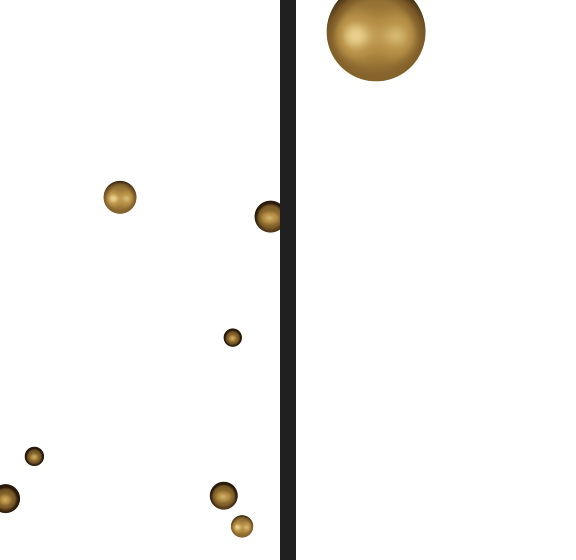
Left, the full canvas; right, a detail of the centre.
A WebGL 2 fragment shader for this background:

```glsl
#version 300 es
precision highp float;
// Seven brushed gold beads scattered on plain white, mostly near the side edges.
// Layered sines place and size each bead; every disc is shaded as a sphere
// with twin soft lamps and a dark rim. Lengths are in canvas widths.

uniform vec2 u_resolution;
out vec4 fragColor;

const int BEAD_COUNT = 7;

// Scatter
const float CENTRE_X = 0.47;
const float SPREAD_X = 0.55;
const float LOWEST_Y = 0.12;
const float CLIMB_Y = 1.13;
const float SWAY_Y = 0.11;
const float MEAN_RADIUS = 0.044;
const vec2 RADIUS_SWING = vec2(0.0057, 0.021);

// Light
const vec2 LAMP_OFFSET = vec2(0.15, 0.42);   // matte bead, bright bead
const vec2 LAMP_GAIN = vec2(0.34, 0.42);
const vec2 BODY_LEVEL = vec2(0.25, 0.48);
const vec2 RIM_DEPTH = vec2(0.34, 0.22);
const float LAMP_FALLOFF = 6.0;
const float RIGHT_LAMP = 0.8;
const float LAMP_HEIGHT = -0.08;
const float TOP_SHADE = 0.16;

// Colours
const vec3 WHITE = vec3(1.0);
const vec3 UMBER = vec3(0.16, 0.10, 0.04);
const vec3 BRONZE = vec3(0.50, 0.37, 0.16);
const vec3 GOLD = vec3(0.72, 0.57, 0.28);
const vec3 SHINE = vec3(0.96, 0.88, 0.62);

// Centre in xy, radius in z
vec3 beadShape(float index) {
    float t = index / float(BEAD_COUNT - 1);
    float phase = 0.8 + 1.75 * index - 0.05 * index * index;
    float x = CENTRE_X + SPREAD_X * sin(phase);
    float y = LOWEST_Y + CLIMB_Y * smoothstep(0.2, 1.0, t) + SWAY_Y * sin(1.5 * index);
    float swing = mix(RADIUS_SWING.x, RADIUS_SWING.y, t);
    float radius = MEAN_RADIUS + swing * cos(1.5708 * (index - 5.5));
    return vec3(x, y, radius);
}

// 0 for a dark matte bead, 1 for a bright one
float beadTone(float index) {
    return pow(0.5 + 0.5 * cos(1.0472 * index), 4.0);
}

float lamp(vec2 p, float x) {
    vec2 d = p - vec2(x, LAMP_HEIGHT);
    return exp(-LAMP_FALLOFF * dot(d, d));
}

vec3 metalRamp(float level) {
    vec3 colour = mix(UMBER, BRONZE, smoothstep(0.0, 0.4, level));
    colour = mix(colour, GOLD, smoothstep(0.35, 0.7, level));
    return mix(colour, SHINE, smoothstep(0.66, 1.0, level));
}

// p is the position on the bead, in radii
vec3 shadeBead(vec2 p, float tone) {
    float offset = mix(LAMP_OFFSET.x, LAMP_OFFSET.y, tone);
    float glow = lamp(p, -offset) + RIGHT_LAMP * lamp(p, offset);
    float rim = smoothstep(0.6, 1.02, length(p));
    float rimDepth = mix(RIM_DEPTH.x, RIM_DEPTH.y, tone) + TOP_SHADE * p.y;
    float level = mix(BODY_LEVEL.x, BODY_LEVEL.y, tone)
                + mix(LAMP_GAIN.x, LAMP_GAIN.y, tone) * glow
                - rimDepth * rim;
    return metalRamp(level);
}

void main() {
    vec2 uv = gl_FragCoord.xy / u_resolution.x;
    float pixel = 1.0 / u_resolution.x;
    vec3 colour = WHITE;

    for (int i = 0; i < BEAD_COUNT; i++) {
        vec3 bead = beadShape(float(i));
        vec2 offset = uv - bead.xy;
        float edge = length(offset) - bead.z;
        float cover = 1.0 - smoothstep(-0.6 * pixel, 0.6 * pixel, edge);
        if (cover > 0.0) {
            colour = mix(colour, shadeBead(offset / bead.z, beadTone(float(i))), cover);
        }
    }
    fragColor = vec4(colour, 1.0);
}
```
